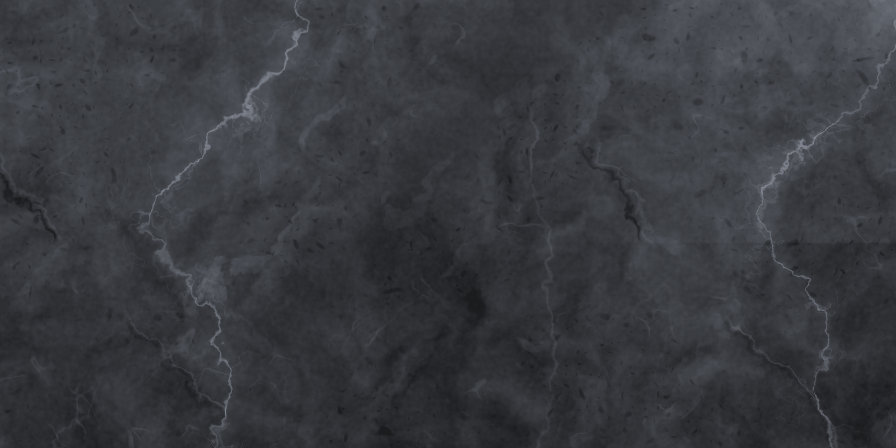
This texture is drawn by a Shadertoy shader. Its source:

```glsl
// Dark slate-grey marble: cloudy stone with fine grain, slanted mineral streaks,
// pale flakes, dark flecks and jagged light veins that repeat across the slab.
// Layers of warped gradient noise are summed into one tone, then tinted.
#define TINT vec3(0.96, 1.0, 1.08)
#define BASE_TONE 0.222
#define CLOUD 0.17
#define MOTTLE 0.15
#define GRAIN 0.045
#define STREAK 0.085
#define FLAKE 0.075
#define FLECK 0.065
#define VEIN 0.17
#define VEIN_PERIOD 1.354
#define STREAK_DIR vec2(0.62, 0.78)

vec2 hash2(vec2 c) {
    vec3 h = fract(c.xyx * vec3(0.1031, 0.1030, 0.0973));
    h += dot(h, h.yzx + 33.33);
    return fract((h.xx + h.yz) * h.zy);
}

float corner(vec2 cell, vec2 offset) {
    return dot(hash2(cell) * 2.0 - 1.0, offset);
}

float noise(vec2 p) {
    vec2 i = floor(p), f = p - i, u = f * f * f * (f * (f * 6.0 - 15.0) + 10.0);
    vec2 e = vec2(1.0, 0.0);
    return mix(mix(corner(i, f), corner(i + e, f - e), u.x),
               mix(corner(i + e.yx, f - e.yx), corner(i + 1.0, f - 1.0), u.x), u.y);
}

float fbm(vec2 p) {
    float sum = 0.0, amp = 0.5;
    for (int i = 0; i < 5; i++) {
        sum += amp * noise(p);
        p = mat2(1.6, 1.2, -1.2, 1.6) * p + 17.3;
        amp *= 0.5;
    }
    return sum;
}

// Soft line around the zero crossing of d
float line(float d, float width) {
    return 1.0 - smoothstep(0.0, width, abs(d));
}

// Horizontal position of the main vein at height y
float veinPath(float y) {
    return 0.33 + 0.16 * (1.0 - smoothstep(0.28, 0.52, y)) + 0.32 * smoothstep(0.5, 0.92, y);
}

// Scattered small blobs, one per cell at most
float flecks(vec2 p, float scale) {
    vec2 g = p * scale + 0.6 * vec2(noise(p * scale * 0.9), noise(p * scale * 0.9 + 31.0));
    vec2 cell = floor(g), h = hash2(cell + 5.0), k = hash2(cell + 71.0);
    vec2 d = fract(g) - 0.3 - 0.4 * h;
    float a = 6.28 * k.x;
    d = mat2(cos(a), sin(a), -sin(a), cos(a)) * d * vec2(0.7, 1.4);
    float radius = 0.06 + 0.16 * h.x * h.y;
    return (1.0 - smoothstep(radius * 0.5, radius + 0.06, length(d))) * step(0.45, k.y);
}

void mainImage(out vec4 fragColor, in vec2 fragCoord) {
    vec2 p = fragCoord / iResolution.y;
    vec2 warp = vec2(fbm(p * 4.0 + 3.0), fbm(p * 4.0 + 47.0));
    vec2 jag = vec2(fbm(p * 15.0 + 9.0), fbm(p * 15.0 + 83.0));

    // Broad lighting, with a faint slab joint at the right
    float joint = smoothstep(0.455, 0.461, p.y);
    float tone = BASE_TONE + 0.065 * (p.y - 0.5);
    tone += smoothstep(1.05, 2.0, p.x) * (0.055 * joint * (0.5 + p.y * 0.7) - 0.006);
    vec2 pit = (p - vec2(0.92, 0.2)) / vec2(0.4, 0.4);
    tone -= 0.026 * exp(-dot(pit, pit));

    // Clouds, mottling and grain
    tone += CLOUD * fbm(p * 2.3 + warp * 1.2);
    float across = dot(p, vec2(STREAK_DIR.y, -STREAK_DIR.x));
    float along = dot(p, STREAK_DIR);
    float band = (across - 0.36) / 0.07;
    float calm = exp(-band * band) * smoothstep(0.5, 0.8, along);
    tone += MOTTLE * (1.0 - 0.6 * calm) * fbm(p * 11.0 + warp * 3.0);
    tone += GRAIN * (0.6 * noise(p * 62.0) + 0.5 * noise(p * 110.0 + 7.0));
    tone -= 0.022 * calm;

    // Slanted streaks, strongest along the central diagonal
    vec2 q = vec2(along * 3.2, across * 13.0) + warp * 2.2 + jag * 0.5;
    float zone = (across - 0.17) / 0.17;
    float streaky = 0.25 + 0.75 * exp(-zone * zone);
    float patches = smoothstep(-0.05, 0.3, noise(p * 4.5 + 21.0));
    tone += STREAK * streaky * (1.0 - calm) * (0.75 * line(noise(q), 0.06) * patches + 0.6 * fbm(q * 1.7));

    // Pale flakes and thin curved fragments
    float flake = noise(vec2(along * 7.0, across * 15.0) + warp * 3.0 + jag * 0.8 + 60.0);
    tone += FLAKE * smoothstep(0.3, 0.4, flake) * (0.6 + 1.2 * fbm(p * 30.0)) * (0.4 + 0.6 * streaky);
    float shell = line(noise(p * 17.0 + warp * 3.0) - 0.12, 0.06);
    tone += 0.05 * shell * smoothstep(0.15, 0.35, noise(p * 9.0 + 90.0)) * (1.0 - calm);

    // Dark flecks
    float dirt = smoothstep(-0.25, 0.3, noise(p * 3.0 + 12.0)) * (1.0 - 0.8 * calm);
    tone -= FLECK * dirt * (flecks(p, 19.0) + 0.7 * flecks(p + 4.0, 40.0));

    // Main vein with halo and offshoots
    vec2 s = vec2(mod(p.x + 0.2, VEIN_PERIOD) - 0.2, p.y) + warp * 0.1 + jag * 0.085;
    float slope = (veinPath(s.y + 0.01) - veinPath(s.y - 0.01)) / 0.02;
    float d = abs(s.x - veinPath(s.y)) / sqrt(1.0 + slope * slope);
    float strength = 0.55 + 0.45 * smoothstep(-0.3, 0.3, noise(p * 7.0 + 33.0));
    float width = 0.005 + 0.006 * smoothstep(0.1, 0.4, noise(p * 6.0 + 15.0));
    float offshoot = line(fbm(p * 6.0 + jag * 0.6 + 40.0), 0.02) * exp(-d * 14.0);
    tone += VEIN * strength * line(d, width) + 0.045 * exp(-d * 32.0) + 0.07 * offshoot;

    // Lower branch with a dark rim, and a faint upright vein
    float branch = s.x - 0.25 - 0.25 * (1.0 - smoothstep(0.03, 0.36, s.y));
    float low = 1.0 - smoothstep(0.27, 0.34, s.y);
    tone += low * strength * (0.09 * line(branch, 0.007) - 0.045 * line(branch + 0.018, 0.014));
    float faint = p.x - 1.2 - 0.03 * sin(p.y * 5.0) + warp.x * 0.07 + jag.x * 0.06;
    tone += (0.07 * line(faint, 0.007) + 0.02 * line(faint, 0.04)) * strength * (1.0 - smoothstep(0.65, 0.85, p.y));

    // Dark crack
    float crack = s.x + 0.05 - 0.62 * (0.7 - s.y);
    float span = smoothstep(0.43, 0.48, s.y) * (1.0 - smoothstep(0.65, 0.72, s.y));
    tone += span * (0.05 * line(crack - 0.02, 0.008) - 0.1 * strength * line(crack, 0.011));

    fragColor = vec4(clamp(tone, 0.11, 0.52) * TINT, 1.0);
}
```
